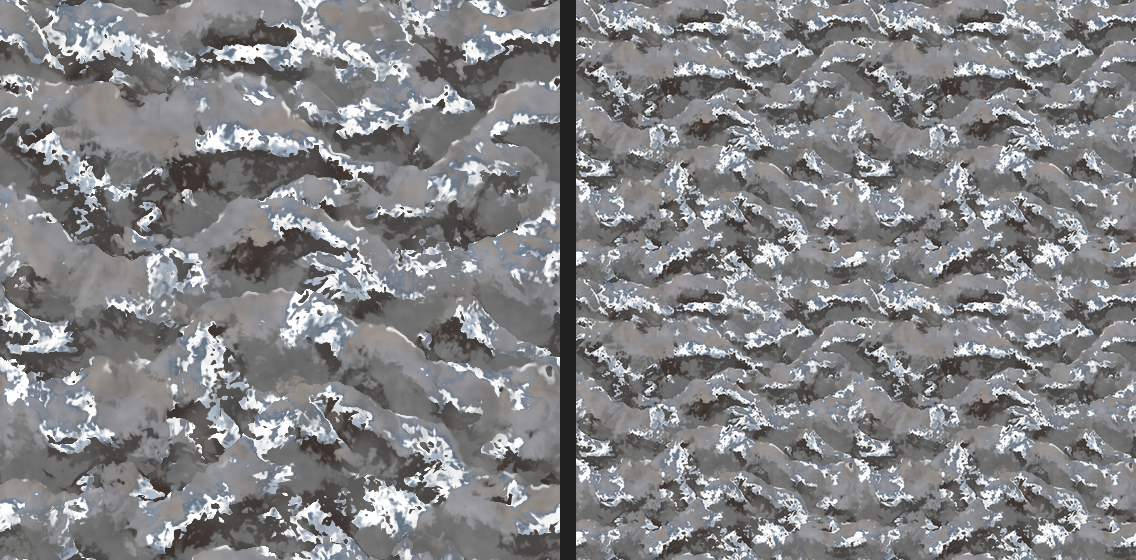
Left, the tile; right, the same tile 2 across and 2 down.
A Shadertoy shader for this texture:

```glsl
// Tiling crumpled metal rock: folded ledges with torn patches of white glare, blue sky and brown shade.

vec2 hash2(vec2 p) {
    vec3 q = fract(p.xyx * vec3(0.1031, 0.1030, 0.0973));
    q += dot(q, q.yzx + 33.33);
    return fract((q.xx + q.yz) * q.zy);
}

// Gradient noise with a whole number of cells across the canvas, so it wraps.
float corner(vec2 cell, vec2 offset, vec2 cells, float seed) {
    vec2 gradient = hash2(mod(cell, cells) + seed * 17.0) * 2.0 - 1.0;
    return dot(gradient, offset);
}

float noise(vec2 uv, vec2 cells, float seed) {
    vec2 p = uv * cells, i = floor(p), f = p - i;
    vec2 w = f * f * f * (f * (f * 6.0 - 15.0) + 10.0);
    vec2 e = vec2(1.0, 0.0);
    float low = mix(corner(i, f, cells, seed), corner(i + e, f - e, cells, seed), w.x);
    float high = mix(corner(i + e.yx, f - e.yx, cells, seed), corner(i + 1.0, f - 1.0, cells, seed), w.x);
    return mix(low, high, w.y);
}

// Billowed folds: rounded lumps that meet in sharp creases.
float foldHeight(vec2 uv) {
    float height = 0.0, steepness = 0.85;
    vec2 cells = vec2(6.0, 6.0);
    for (int octave = 0; octave < 5; octave++) {
        float n = noise(uv, cells, float(octave) + 1.0);
        height += steepness * sqrt(n * n + 0.0008) / cells.y;
        steepness *= 0.54;
        cells *= 2.0;
    }
    return height;
}

void mainImage(out vec4 fragColor, in vec2 fragCoord) {
    vec2 uv = fragCoord / iResolution.xy;
    float tint = smoothstep(-0.1, 0.3, noise(uv, vec2(8.0, 11.0), 11.0));

    // Long ledges: depth runs from 0 at a crest to 1 at the foot of its row.
    float bend = 1.8 * noise(uv, vec2(3.0, 2.0), 13.0)
               + 0.32 * noise(uv, vec2(9.0, 7.0), 14.0)
               + 0.12 * noise(uv, vec2(32.0, 24.0), 15.0)
               + 0.06 * noise(uv, vec2(75.0, 60.0), 24.0);
    float row = fract(5.0 * uv.y + bend);
    float ledgeMask = smoothstep(-0.15, 0.15, noise(uv, vec2(5.0, 6.0), 16.0));

    // Slope of the folds, on a slightly warped surface.
    vec2 warped = uv + 0.025 * vec2(noise(uv, vec2(7.0, 9.0), 17.0), noise(uv, vec2(9.0, 7.0), 18.0))
                     + 0.009 * vec2(noise(uv, vec2(31.0), 19.0), noise(uv, vec2(29.0), 20.0));
    vec2 e = vec2(0.0015, 0.0);
    float here = foldHeight(warped);
    vec2 slope = vec2(foldHeight(warped + e), foldHeight(warped + e.yx)) - here;
    slope /= e.x;

    // Fine torn streaks that fray every edge.
    float streak = noise(warped, vec2(40.0, 28.0), 26.0)
                 + 0.7 * noise(warped, vec2(80.0, 64.0), 28.0)
                 + 0.5 * noise(warped, vec2(150.0, 140.0), 29.0);
    float depth = 0.5 + (0.5 - row) * mix(0.35, 1.0, ledgeMask)
                + 0.30 * slope.y + 0.08 * slope.x + 0.30 * streak;

    // Dull ground: warm pale tops that sink into flat grey.
    vec3 taupe = mix(vec3(0.57, 0.57, 0.59), vec3(0.58, 0.55, 0.53), tint);
    vec3 grey = vec3(0.43);
    vec3 color = mix(taupe, grey, smoothstep(0.40, 0.62, depth));
    float veil = smoothstep(0.08, 0.28, noise(warped, vec2(10.0, 5.0), 27.0));
    float sideways = smoothstep(0.45, 1.0, abs(slope.x));

    // Blue sky above the glare.
    float patches = noise(warped, vec2(6.0, 7.0), 25.0) + 0.35 * noise(warped, vec2(17.0, 15.0), 30.0);
    float glossy = smoothstep(-0.10, 0.04, patches + 0.12 * streak);
    float sky = smoothstep(0.14, 0.30, depth) * (1.0 - smoothstep(0.56, 0.68, depth));
    vec3 blue = mix(vec3(0.39, 0.45, 0.52), vec3(0.50, 0.55, 0.61), smoothstep(-0.2, 0.3, streak));
    color = mix(color, blue, 0.95 * sky * glossy);

    // Brown shade under the glare.
    float shadePatches = 0.6 * patches + 0.7 * noise(warped, vec2(7.0, 8.0), 31.0);
    float shady = smoothstep(-0.10, 0.0, shadePatches + 0.15 * streak);
    float shade = smoothstep(0.53, 0.61, depth) * (1.0 - smoothstep(0.78, 0.96, depth));
    vec3 brown = mix(vec3(0.29, 0.28, 0.275), vec3(0.24, 0.205, 0.19), tint);
    color = mix(color, brown, shade * shady);

    // Faces turned sideways and upright veils fade to a dull grey.
    color = mix(color, vec3(0.47, 0.465, 0.46), 0.5 * max(sideways, veil));

    // White glare in the middle of the glossy faces, streaked with pale blue.
    float glare = smoothstep(0.31, 0.41, depth) * (1.0 - smoothstep(0.56, 0.62, depth));
    glare *= smoothstep(-0.05, 0.04, patches + 0.2 * streak);
    vec3 white = mix(vec3(0.68, 0.73, 0.78), vec3(0.98), smoothstep(-0.28, 0.05, streak + 0.3 * slope.x));
    color = mix(color, white, glare * (1.0 - 0.35 * sideways));

    // Crests: a soft edge against the row above, with a broken bright rim.
    color = mix(color, mix(color, grey, 0.7), smoothstep(0.97, 1.0, row) * ledgeMask);
    float rim = smoothstep(0.93, 0.97, row) * (1.0 - smoothstep(0.985, 1.0, row));
    float shine = smoothstep(0.0, 0.2, noise(uv, vec2(26.0, 34.0), 21.0) + 0.3 * streak);
    color = mix(color, vec3(0.92, 0.93, 0.94), 0.85 * rim * shine * ledgeMask);

    // Soft smoky shading.
    float smoke = noise(uv, vec2(12.0, 16.0), 22.0) + 0.6 * noise(uv, vec2(45.0, 60.0), 23.0);
    color *= 1.0 + 0.14 * smoke + 0.05 * slope.x;
    fragColor = vec4(clamp(color, 0.0, 1.0), 1.0);
}
```
